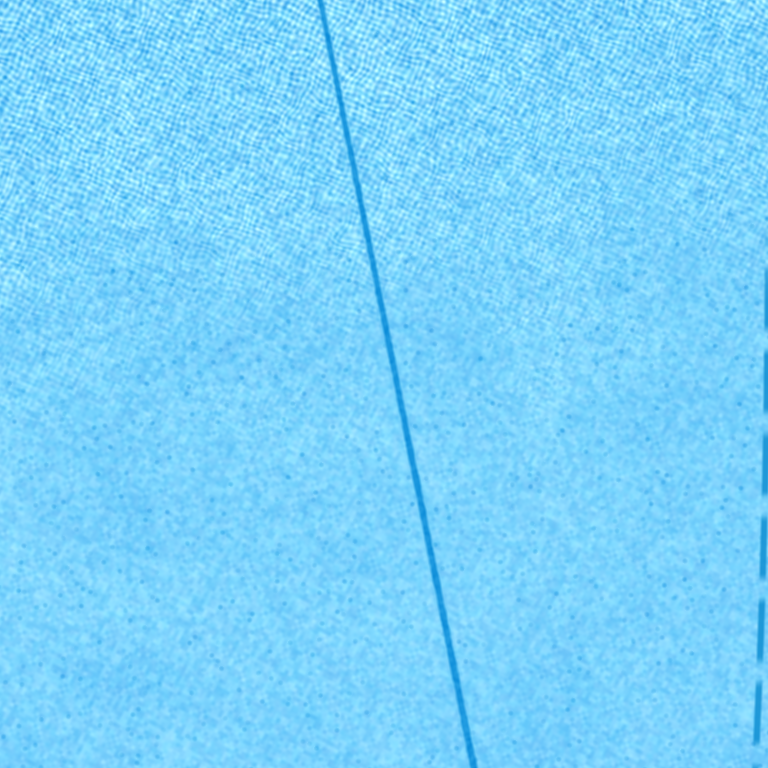
This texture is drawn by a WebGL 1 fragment shader. Its source:

```glsl
precision highp float;
// Pale blue woven cloth with a slanted seam and a dashed stitch at the right edge.
uniform vec2 u_resolution;

float hash(vec2 p) {
  vec3 q = fract(vec3(p.xyx) * 0.1031);
  q += dot(q, q.yzx + 33.33);
  return fract((q.x + q.y) * q.z);
}

float noise(vec2 p) {
  vec2 cell = floor(p);
  vec2 f = fract(p);
  f = f * f * (3.0 - 2.0 * f);
  return mix(mix(hash(cell), hash(cell + vec2(1.0, 0.0)), f.x),
             mix(hash(cell + vec2(0.0, 1.0)), hash(cell + 1.0), f.x), f.y);
}

float cloudNoise(vec2 p) {
  float sum = 0.0;
  float weight = 0.5;
  for (int i = 0; i < 4; i++) {
    sum += weight * (noise(p) - 0.5);
    p = mat2(0.8, 0.6, -0.6, 0.8) * p * 2.1 + 17.3;
    weight *= 0.65;
  }
  return sum;
}

// Irregular diagonal threads, from -1 to 1
float weave(vec2 p) {
  p += 0.008 * vec2(noise(p * 45.0), noise(p * 45.0 + 50.0));
  vec2 thread = 6.2832 * vec2(dot(p, vec2(86.0, 32.0)), dot(p, vec2(-32.0, 86.0)));
  return sin(thread.x) * sin(thread.y);
}

void main() {
  vec2 uv = gl_FragCoord.xy / u_resolution;
  float pixel = 1.0 / u_resolution.y;

  // Base colour with soft blotches
  float blotch = cloudNoise(uv * vec2(7.0, 9.0));
  vec3 color = mix(vec3(0.475, 0.822, 0.992), vec3(0.495, 0.835, 0.988), uv.y);
  color += vec3(0.09, 0.055, 0.012) * blotch;

  // Weave is crisp at the top and fades into fine grain below
  float crisp = smoothstep(0.3, 0.95, uv.y - 0.12 * uv.x + 0.3 * blotch);
  vec2 turned = mat2(0.88, 0.47, -0.47, 0.88) * uv;
  float grain = noise(turned * 200.0 + 300.0) - 0.5;
  float fleck = noise(turned.yx * 115.0 + 240.0) - 0.5;
  color += vec3(0.15, 0.085, 0.025) * crisp * weave(uv);
  color += vec3(0.19, 0.13, 0.04) * grain * mix(0.65, 1.35, crisp);
  color += vec3(0.08, 0.055, 0.02) * fleck;
  color.r += 0.06 * (noise(uv * 130.0 + 400.0) - 0.5);

  // Sparse round darker specks, one at most in each cell
  vec2 grid = turned * 95.0 + 200.0;
  vec2 cell = floor(grid);
  vec2 center = 0.3 + 0.4 * vec2(hash(cell + 3.7), hash(cell + 9.1));
  float speck = 1.0 - smoothstep(0.08, 0.45, length(fract(grid) - center));
  color -= vec3(0.14, 0.09, 0.045) * speck * smoothstep(0.82, 1.0, hash(cell + 21.0));

  // Straight slanted seam with a soft rim and uneven tone
  float seamDistance = abs(uv.x - mix(0.617, 0.417, uv.y)) * 0.98;
  float seamHalf = mix(0.0044, 0.0034, uv.y) + 0.0012 * fleck;
  float rim = 1.0 - smoothstep(seamHalf, seamHalf + 0.006, seamDistance);
  float seam = 1.0 - smoothstep(seamHalf - 0.0025, seamHalf + 0.0012 + pixel, seamDistance);
  color = mix(color, vec3(0.38, 0.77, 0.96), 0.3 * rim);
  color = mix(color, vec3(0.07, 0.57, 0.86) + vec3(0.1, 0.08, 0.05) * grain, 0.93 * seam);

  // Dashed stitch bending out past the right edge
  float bend = 1.0 - uv.y / 0.7;
  float stitchX = 1.0 - 0.0165 * bend * bend;
  float stitch = 1.0 - smoothstep(0.0018, 0.0052 + pixel, abs(uv.x - stitchX));
  float gap = abs(fract((uv.y - 0.017) / 0.108 + 0.5) - 0.5);
  stitch *= smoothstep(0.06, 0.2, gap) * (1.0 - smoothstep(0.6, 0.74, uv.y));
  color = mix(color, vec3(0.08, 0.57, 0.83), 0.9 * stitch);

  gl_FragColor = vec4(clamp(color, 0.0, 1.0), 1.0);
}
```
